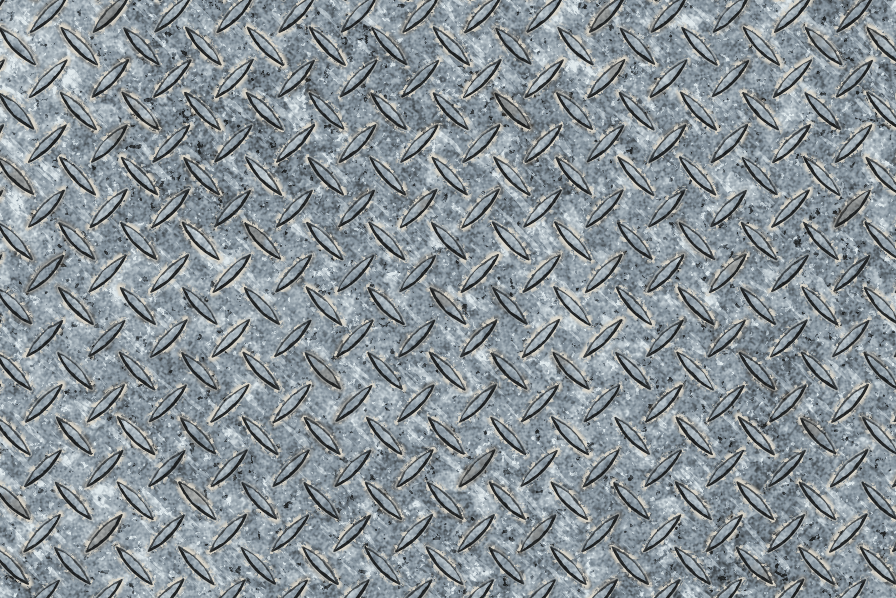
Give the GLSL for this texture, as a Shadertoy shader.

```glsl
// Weathered steel tread plate: two interleaved lattices of crossed, pointed lugs.
#define PITCH vec2(0.1037, 0.1086)
#define ORIGIN vec2(0.0293, 0.923)
#define SHEAR 0.0135
#define LUG_HALF_LENGTH 0.0425
#define LUG_HALF_WIDTH 0.0082
#define OUTLINE 0.0018
#define GRAIN_SCALE 290.0
#define DARK_STEEL vec3(0.13, 0.14, 0.145)
#define MID_STEEL vec3(0.50, 0.555, 0.598)
#define PALE_STEEL vec3(0.79, 0.83, 0.85)
#define RUST vec3(0.44, 0.37, 0.29)
#define GRIT vec3(0.87, 0.85, 0.80)

float hash(vec2 p) {
    vec3 q = fract(p.xyx * 0.1031);
    q += dot(q, q.yzx + 33.33);
    return fract((q.x + q.y) * q.z);
}

float noise(vec2 p) {
    vec2 i = floor(p), f = fract(p);
    f = f * f * (3.0 - 2.0 * f);
    return mix(mix(hash(i), hash(i + vec2(1, 0)), f.x),
               mix(hash(i + vec2(0, 1)), hash(i + vec2(1, 1)), f.x), f.y);
}

float fbm(vec2 p) {
    float sum = 0.0, amp = 0.53;
    for (int i = 0; i < 4; i++) {
        sum += amp * noise(p);
        p = mat2(1.6, 1.2, -1.2, 1.6) * p + 17.3;
        amp *= 0.5;
    }
    return sum;
}

// Signed distance to a pointed lens whose long axis is x.
float lens(vec2 p, float halfLen, float halfWid) {
    p = abs(p);
    float off = 0.5 * (halfLen * halfLen - halfWid * halfWid) / halfWid;
    return (p.x - halfLen) * off > p.y * halfLen
        ? length(p - vec2(halfLen, 0.0))
        : length(p + vec2(0.0, off)) - off - halfWid;
}

vec3 steel(float tone) {
    tone = clamp(tone, 0.0, 1.15);
    return tone < 0.5 ? mix(DARK_STEEL, MID_STEEL, 2.0 * tone)
                      : mix(MID_STEEL, PALE_STEEL, 2.0 * tone - 1.0);
}

// Mottled, scuffed plate surface.
float plateTone(vec2 p, float grain) {
    float tone = 0.50 + 0.36 * (fbm(p * 4.0) - 0.5);
    tone += 0.42 * (fbm(p * 38.0 + 5.0) - 0.5) + 0.42 * (grain - 0.5);
    tone += 0.40 * (fbm(p * 120.0 + 71.0) - 0.5);
    // Scuffs, pale flecks and small pits
    vec2 along = vec2(p.x + p.y, p.y - p.x);
    tone += 0.30 * smoothstep(0.62, 0.70, fbm(along * vec2(60.0, 16.0)));
    tone += 0.26 * smoothstep(0.63, 0.70, fbm(p * 26.0 + 40.0));
    tone += 0.40 * smoothstep(0.69, 0.76, fbm(p * 120.0 + 33.0));
    tone -= 0.40 * smoothstep(0.71, 0.77, fbm(p * 90.0 + 9.0));
    // Brighter worn patches near the left corners
    tone += 0.26 * smoothstep(0.40, 0.0, length(p - vec2(0.0, 0.95)));
    tone += 0.16 * smoothstep(0.25, 0.0, length(p - vec2(0.22, 0.17)));
    return tone;
}

void mainImage(out vec4 fragColor, in vec2 fragCoord) {
    vec2 p = fragCoord / iResolution.y;
    float aa = 0.6 / iResolution.y;
    float grain = noise(mat2(0.8, 0.6, -0.6, 0.8) * p * GRAIN_SCALE);
    float speck = fbm(p * 130.0 + 3.0);
    float ragged = fbm(p * 75.0 + 21.0) - 0.5;
    vec3 color = steel(plateTone(p, grain));

    vec2 lattice = p - ORIGIN;
    lattice.x -= SHEAR * lattice.y;

    for (int k = 0; k < 2; k++) {
        // Falling lugs on the lattice points, rising lugs at cell centres
        vec2 cell = lattice / PITCH - 0.5 * float(k);
        vec2 id = round(cell);
        float wear = hash(id + 31.0 + 57.0 * float(k));
        float dirt = hash(id + 83.0 + 19.0 * float(k));
        vec2 local = (cell - id) * PITCH;
        float angle = (k == 0 ? -0.80 : 0.80) + 0.03 * (dirt - 0.5);
        vec2 axis = vec2(cos(angle), sin(angle));
        vec2 q = vec2(dot(local, axis), dot(local, vec2(-axis.y, axis.x)));
        float d = lens(q, LUG_HALF_LENGTH * (0.97 + 0.06 * wear),
                       LUG_HALF_WIDTH * (0.94 + 0.12 * dirt));
        float edge = d + 0.0022 * ragged;
        float lower = smoothstep(0.003, -0.003, q.y);

        // Grime, rust and pale grit collected around the foot
        float foot = smoothstep(0.011, 0.002, abs(edge - 0.001));
        color *= 1.0 - 0.10 * foot;
        float rusty = smoothstep(0.50, 0.66, fbm(p * 28.0 + 60.0) + 0.2 * (dirt - 0.5));
        color = mix(color, RUST, 0.28 * foot * rusty);
        color = mix(color, GRIT, 0.9 * foot * smoothstep(0.53, 0.60, speck + 0.12 * (wear - 0.5)));

        // Worn bright rim just outside the outline
        float rim = smoothstep(0.0016, 0.0004, abs(edge - 0.0030));
        color = mix(color, GRIT, rim * (0.25 + 0.25 * wear));

        // Polished crown with a lit upper flank
        float crownTone = 0.68 + 0.14 * (wear - 0.5) + 0.35 * (grain - 0.5)
                        + 0.5 * (fbm(p * 60.0 + 11.0) - 0.5)
                        + 0.14 * clamp(q.y / LUG_HALF_WIDTH, -1.0, 1.0);
        vec3 crown = mix(steel(crownTone), RUST, 0.3 * rusty * step(0.9, dirt));
        color = mix(color, crown, smoothstep(aa, -aa, edge));

        // Dark outline, heavier on the lower side
        float width = OUTLINE * (0.70 + 0.55 * lower + 1.0 * ragged);
        float line = smoothstep(width + aa, width - aa, abs(edge + 0.0004));
        color = mix(color, DARK_STEEL * (0.6 + 0.5 * grain), line * (0.72 + 0.25 * lower));
    }
    fragColor = vec4(clamp(color, 0.0, 1.0), 1.0);
}
```
